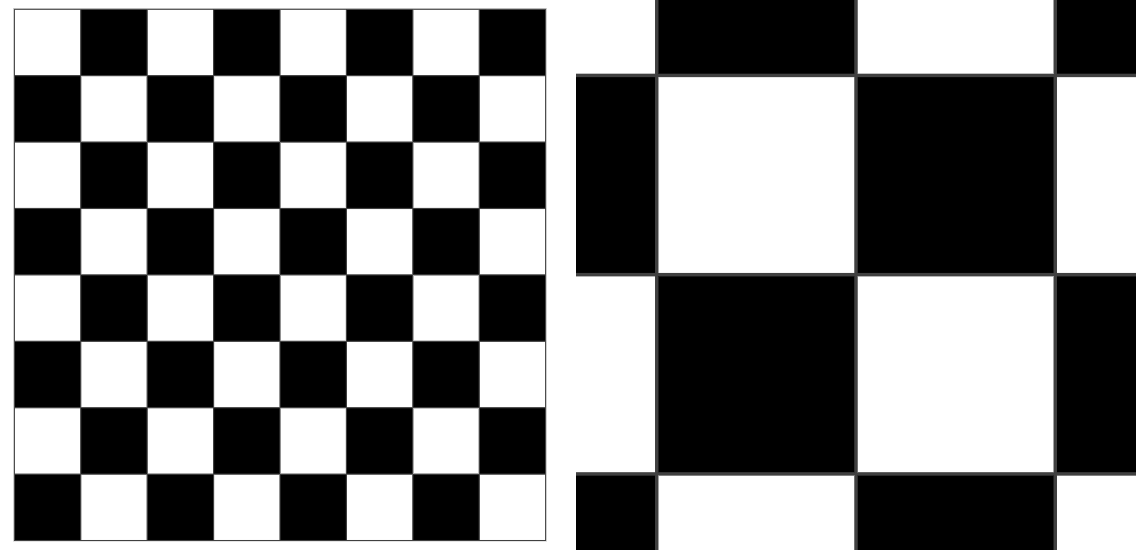
Left: the whole. Right: its middle third, enlarged.
This pattern is drawn by a WebGL 2 fragment shader. Its source:

```glsl
#version 300 es
precision highp float;
// Draws an eight by eight checkerboard with thin grey rules on a white margin.
// Each axis gets a signed distance to its nearest grid line; the product of
// both signs picks the square colour, and the distances draw the rules.

uniform vec2 u_resolution;
out vec4 outColor;

const float CELLS = 8.0;                        // squares across and down
const float CELL_SIZE = 0.12076;                // side, as a share of the short edge
const vec2 BOARD_CENTER = vec2(0.5, 0.5002);    // share of the canvas
const float RULE_WIDTH = 0.0021;                // share of the short edge
const vec3 WHITE = vec3(1.0);
const vec3 BLACK = vec3(0.0);
const vec3 RULE_GREY = vec3(0.25);

// Antialiased coverage of the region where the distance is negative.
float coverage(float dist, float pixel) {
  return clamp(0.5 - dist / pixel, 0.0, 1.0);
}

void main() {
  // Board space: one unit per square, origin at the lower left corner.
  float shortEdge = min(u_resolution.x, u_resolution.y);
  vec2 offset = (gl_FragCoord.xy - BOARD_CENTER * u_resolution) / shortEdge;
  vec2 p = offset / CELL_SIZE + 0.5 * CELLS;
  float pixel = 1.0 / (shortEdge * CELL_SIZE);
  float halfRule = 0.5 * RULE_WIDTH / CELL_SIZE;

  // Signed distance to the nearest grid line on each axis.
  vec2 line = clamp(floor(p + 0.5), 0.0, CELLS);
  vec2 toLine = p - line;

  // Alternating squares: the sign flips smoothly across every line.
  vec2 parity = 1.0 - 2.0 * mod(line, 2.0);
  vec2 side = clamp(2.0 * toLine / pixel, -1.0, 1.0) * parity;
  float dark = 0.5 + 0.5 * side.x * side.y;

  // Board outline limits both squares and rules.
  vec2 fromCenter = abs(p - 0.5 * CELLS) - 0.5 * CELLS;
  float boardDist = max(fromCenter.x, fromCenter.y);
  vec3 color = mix(WHITE, BLACK, dark * coverage(boardDist, pixel));

  // Grey rules between squares and around the border.
  float ruleDist = min(abs(toLine.x), abs(toLine.y)) - halfRule;
  ruleDist = max(ruleDist, boardDist - halfRule);
  color = mix(color, RULE_GREY, coverage(ruleDist, pixel));

  outColor = vec4(color, 1.0);
}
```
